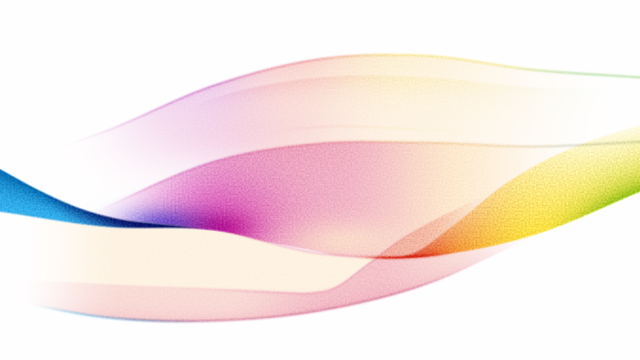
Reproduce this background procedurally as a Shadertoy shader.

```glsl
// Translucent silk ribbons crossing white paper from blue through pink to yellow.
// Each lies between smooth spline edges and filters the light below it, so
// overlapping inks multiply; soft glows and a faint grain finish the surface.

#define EDGE .0045
#define LINE_WIDTH .0045
#define GRAIN_SCALE 190.
#define GRAIN_AMOUNT .1
#define ROSE vec3(.95, .74, .86)
#define CREAM vec3(.995, .95, .88)
#define MAGENTA vec3(.84, .12, .76)
#define NAVY vec3(.04, .08, .42)
#define SKY vec3(.2, .69, .93)
#define YELLOW vec3(.98, .89, .22)
#define RED vec3(.9, .19, .1)
#define LIME vec3(.48, .8, .2)

vec3 color = vec3(1, .998, .998);

// Spline through seven even knots on t = 0..1, straight beyond them.
float curve(float t, float k[7]) {
    t *= 6.;
    int i = clamp(int(floor(t)), 0, 5);
    float f = clamp(t - float(i), 0., 1.), b = k[i], c = k[i + 1];
    float a = i > 0 ? k[i - 1] : 2. * b - c;
    float d = i < 5 ? k[i + 2] : 2. * c - b;
    float y = b + .5 * f * (c - a + f * (2. * a - 5. * b + 4. * c - d
            + f * (3. * (b - c) + d - a)));
    return y + (k[6] - k[5]) * max(t - 6., 0.) + (k[0] - k[1]) * max(-t, 0.);
}

// Masks: inside an edge, fading from it, along it, across x, around a point.
float inside(float d) { return smoothstep(-EDGE, EDGE, d); }
float fade(float d, float size) { return exp(-max(d, 0.) / size); }
float stroke(float d) { d /= LINE_WIDTH; return exp(-d * d); }
float span(float x, float a, float b, float c, float d) {
    return smoothstep(a, b, x) * (1. - smoothstep(c, d, x));
}
float glow(vec2 p, vec2 center, vec2 radius) {
    p = (p - center) / radius;
    return exp(-dot(p, p));
}
void ink(vec3 tint, float amount) { color *= mix(vec3(1), tint, amount); }

// Gradient noise.
float corner(vec2 cell, vec2 f) {
    float a = 6.2832 * fract(sin(dot(cell, vec2(127.1, 311.7))) * 43758.5);
    return dot(vec2(cos(a), sin(a)), f);
}
float noise(vec2 p) {
    vec2 i = floor(p), f = p - i, u = f * f * (3. - 2. * f), e = vec2(1, 0);
    return mix(mix(corner(i, f), corner(i + e, f - e), u.x),
        mix(corner(i + e.yx, f - e.yx), corner(i + 1., f - 1.), u.x), u.y);
}

void mainImage(out vec4 fragColor, in vec2 fragCoord) {
    vec2 p = fragCoord / iResolution.xy;
    float x = p.x, y = p.y;

    // Heights of the edges.
    float crest = curve(x, float[7](.537, .637, .762, .836, .845, .806, .785));
    float crease = curve(x, float[7](.468, .595, .727, .785, .785, .757, .755));
    float fold = curve(x, float[7](.29, .426, .551, .602, .604, .593, .606));
    float spine = curve(x, float[7](.412, .37, .361, .296, .289, .347, .468));
    float hem = curve(x, float[7](.171, .118, .109, .137, .211, .34, .456));
    float blueTop = curve(x / .375, float[7](.53, .47, .421, .391, .378, .366, .344));
    float goldTop = curve((x - .573) / .427, float[7](.28, .296, .384, .486, .56, .613, .653));
    float sash = curve((x - .469) / .312, float[7](.183, .199, .264, .333, .387, .433, .479));
    float aboveSpine = inside(y - spine);
    float aboveBlue = inside(y - max(blueTop, spine));

    // Upper veil: lilac, rose, straw, then leaf green.
    vec3 veil = mix(vec3(.86, .58, .85), vec3(.95, .68, .74), smoothstep(.32, .45, x));
    veil = mix(veil, vec3(.97, .93, .62), smoothstep(.46, .64, x));
    veil = mix(veil, vec3(.72, .88, .66), smoothstep(.75, .92, x));
    float underCrest = inside(crest - y) * aboveBlue;
    ink(veil, underCrest * fade(crest - y, .1) * .48 * span(x, .12, .36, .4, .85));
    ink(veil, stroke(crest - y) * .65 * smoothstep(.08, .32, x));
    ink(veil, inside(crease - y) * fade(crease - y, .05) * .3 * span(x, .28, .42, .6, 1.));
    ink(CREAM, underCrest * .75 * span(x, .3, .5, .65, .98));
    ink(ROSE, underCrest * .45 * glow(p, vec2(.37, .62), vec2(.15, .1)));
    ink(veil, stroke(y - fold - .075 + .06 * x) * .14 * span(x, .42, .5, .6, .8));

    // Middle body with magenta and indigo glows.
    float body = inside(fold - y) * aboveBlue;
    vec3 silk = mix(ROSE, CREAM, .75 * glow(p, vec2(.53, .33), vec2(.1, .06)));
    silk = mix(silk, CREAM, smoothstep(.52, .73, x));
    ink(silk, body * span(x, .17, .36, .68, .9));
    ink(MAGENTA, body * .52 * glow(p, vec2(.34, .4), vec2(.11, .13)));
    ink(MAGENTA, aboveSpine * .85 * glow(p, vec2(.345, .365), vec2(.05, .045)));
    ink(vec3(.3, .3, .88), aboveBlue * .75 * glow(p, vec2(.255, .375), vec2(.065, .045)));
    ink(mix(veil, ROSE, .4), stroke(fold - y) * .55 * smoothstep(.15, .25, x));

    // Lower sheet and the pink sash rising from its hem.
    float sheet = inside(spine - y) * inside(y - hem) * span(x, .02, .2, .68, .84);
    float drape = max(sash, .225 - .085 * x);
    ink(CREAM, sheet * .95);
    ink(ROSE, sheet * inside(drape - y) * mix(.35, .75, span(x, .35, .52, .58, .72)));
    ink(ROSE, sheet * fade(y - hem, .025) * .35);
    ink(vec3(.85, .55, .68), stroke(hem - y) * .55 * span(x, .12, .3, .62, .76));
    ink(SKY, stroke(hem - y) * .35 * span(x, .04, .14, .2, .36));
    ink(ROSE, stroke(drape - y) * .5 * span(x, .2, .45, .58, .7));
    ink(vec3(.96, .76, .72), inside(sash - y) * aboveSpine * .7 * span(x, .54, .6, .66, .77));

    // Golden ribbon: red tip, orange throat, yellow sail, lime edge.
    float rise = clamp((y - spine) / max(goldTop - spine, .01), 0., 1.);
    vec3 gold = mix(RED, vec3(.96, .66, .24), smoothstep(.62, .72, x));
    gold = mix(gold, YELLOW, smoothstep(.69, .83, x));
    float sail = inside(goldTop - y) * aboveSpine * smoothstep(.56, .62, x);
    ink(gold, sail * mix(.95, mix(.5, .12, smoothstep(.76, 1., x)), rise));
    ink(LIME, sail * fade(y - spine, .04) * .85 * smoothstep(.84, .98, x));
    ink(RED, stroke(spine - y) * .8 * span(x, .55, .61, .65, .72));
    ink(ROSE, stroke(spine - y) * .6 * span(x, .34, .4, .55, .6));

    // Blue ribbon narrowing into navy and magenta.
    float lift = clamp((y - spine) / max(blueTop - spine, .008), 0., 1.);
    vec3 blue = mix(SKY, vec3(0, .4, .68), lift * lift);
    blue = mix(blue, NAVY, smoothstep(.09, .25, x + .05 * lift));
    blue = mix(blue, MAGENTA, smoothstep(.27, .35, x));
    ink(blue, inside(blueTop - y) * aboveSpine * (1. - smoothstep(.32, .37, x)));

    // Grain grows with the density of the ink.
    float density = 1. - min(color.r, min(color.g, color.b));
    vec2 grain = fragCoord / iResolution.y * GRAIN_SCALE;
    color += noise(grain) * GRAIN_AMOUNT * smoothstep(0., .5, density);
    fragColor = vec4(clamp(color, 0., 1.), 1);
}
```
